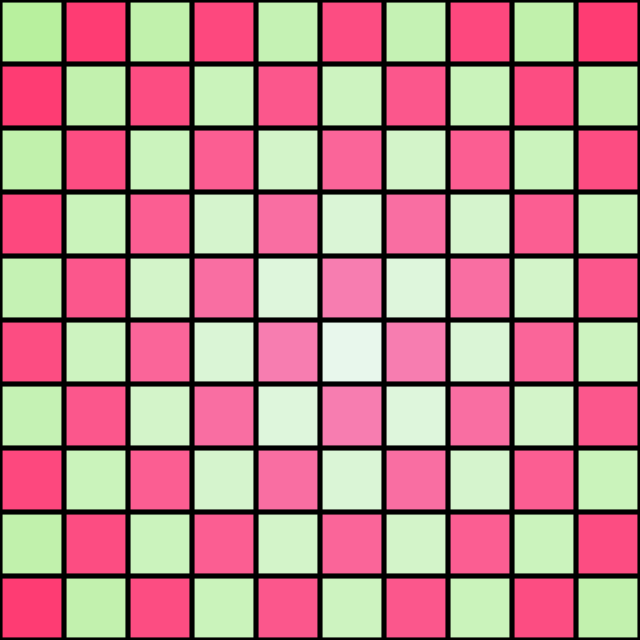
A WebGL 2 fragment shader for this pattern:

```glsl
#version 300 es
precision highp float;
// Draws a pink and green checkerboard with black grid lines, paling toward one middle cell.

uniform vec2 u_resolution;
out vec4 fragColor;

const float CELLS = 10.0;
const float HALF_LINE = 0.04;              // in cell units
const vec2 PALE_CELL = vec2(5.0, 4.0);     // column and row from the lower left
const float FAR_DISTANCE = 7.0711;         // from the pale cell to the far corner

const vec3 GREEN_NEAR = vec3(0.910, 0.969, 0.925);
const vec3 GREEN_FAR = vec3(0.722, 0.941, 0.620);
const vec3 PINK_NEAR = vec3(0.964, 0.537, 0.733);
const vec3 PINK_FAR = vec3(1.0, 0.204, 0.420);
const vec3 LINE_COLOR = vec3(0.0);

// 0 on even cells, 1 on odd cells
float checker(vec2 cell, vec2 origin) {
    vec2 steps = abs(cell - origin);
    return mod(steps.x + steps.y, 2.0);
}

// Flat colour of a cell, shaded by its distance from the pale cell
vec3 cellColor(vec2 cell, vec2 paleCell) {
    float fade = distance(cell, paleCell) / FAR_DISTANCE;
    vec3 green = mix(GREEN_NEAR, GREEN_FAR, fade);
    vec3 pink = mix(PINK_NEAR, PINK_FAR, fade);
    return mix(green, pink, checker(cell, paleCell));
}

// Smoothed coverage of the square inside the grid lines
float squareMask(vec2 local, float halfLine, float pixel) {
    vec2 edge = min(local, 1.0 - local) - halfLine;
    vec2 cover = clamp(edge / pixel + 0.5, 0.0, 1.0);
    return cover.x * cover.y;
}

void main() {
    vec2 grid = gl_FragCoord.xy / u_resolution * CELLS;
    vec2 cell = floor(grid);
    float pixel = CELLS / min(u_resolution.x, u_resolution.y);

    float mask = squareMask(fract(grid), HALF_LINE, pixel);
    vec3 color = mix(LINE_COLOR, cellColor(cell, PALE_CELL), mask);
    fragColor = vec4(color, 1.0);
}
```
